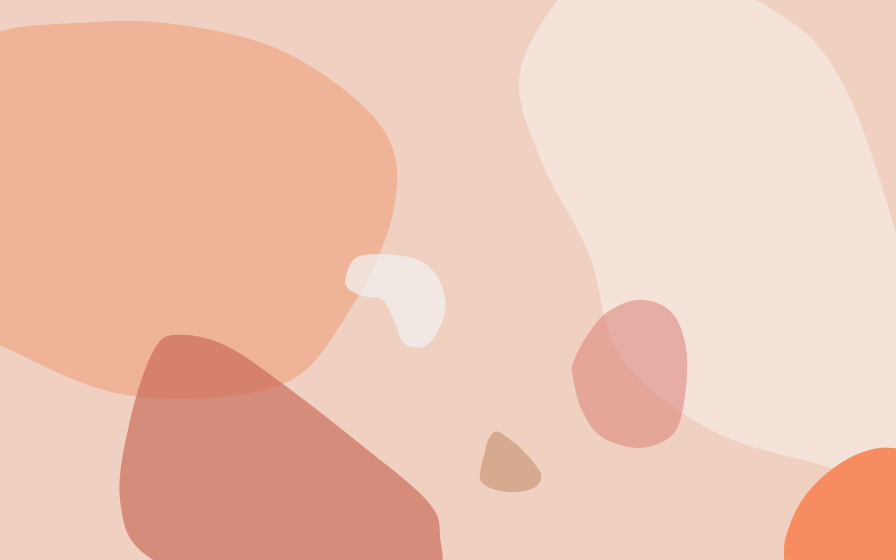
A Shadertoy shader for this background:

```glsl
const int KNOTS = 12;
const int STEPS = 8;
const float CANVAS_HEIGHT = 480.0; // design units, independent of pixels

// Catmull-Rom curve from b to c
vec2 curvePoint(vec2 a, vec2 b, vec2 c, vec2 d, float t) {
    vec2 startTangent = 0.5 * (c - a);
    vec2 endTangent = 0.5 * (d - b);
    vec2 quadratic = 3.0 * (c - b) - 2.0 * startTangent - endTangent;
    vec2 cubic = 2.0 * (b - c) + startTangent + endTangent;
    return b + t * (startTangent + t * (quadratic + t * cubic));
}

float segmentDistance(vec2 p, vec2 a, vec2 b) {
    vec2 ap = p - a, ab = b - a;
    return length(ap - ab * clamp(dot(ap, ab) / dot(ab, ab), 0.0, 1.0));
}

// Does a ray to the right of p cross the segment?
bool crossesRay(vec2 p, vec2 a, vec2 b) {
    if ((a.y > p.y) == (b.y > p.y)) return false;
    return p.x < a.x + (b.x - a.x) * (p.y - a.y) / (b.y - a.y);
}

// Signed distance to a closed smooth outline, negative inside
float blobDistance(vec2 p, vec2 knots[KNOTS]) {
    float nearest = 1e5;
    float side = 1.0;
    vec2 previous = knots[0];
    for (int i = 0; i < KNOTS; i++) {
        vec2 before = knots[(i + KNOTS - 1) % KNOTS];
        vec2 start = knots[i];
        vec2 end = knots[(i + 1) % KNOTS];
        vec2 after = knots[(i + 2) % KNOTS];
        for (int j = 1; j <= STEPS; j++) {
            vec2 next = curvePoint(before, start, end, after, float(j) / float(STEPS));
            nearest = min(nearest, segmentDistance(p, previous, next));
            if (crossesRay(p, previous, next)) side = -side;
            previous = next;
        }
    }
    return side * nearest;
}

// Blend a translucent blob (paint.a is opacity) over the base
vec3 paintBlob(vec3 base, vec2 p, float pixel, vec4 paint, vec2 knots[KNOTS]) {
    float coverage = clamp(0.5 - blobDistance(p, knots) / pixel, 0.0, 1.0);
    return mix(base, paint.rgb, paint.a * coverage);
}

void mainImage(out vec4 fragColor, in vec2 fragCoord) {
    float pixel = CANVAS_HEIGHT / iResolution.y;
    vec2 p = vec2(fragCoord.x, iResolution.y - fragCoord.y) * pixel; // y runs down

    const vec4 cream = vec4(0.961, 0.890, 0.851, 1.0);
    const vec4 peach = vec4(0.937, 0.706, 0.596, 1.0);
    const vec4 rose = vec4(0.773, 0.370, 0.300, 0.6);
    const vec4 milk = vec4(0.947, 0.933, 0.934, 0.75);
    const vec4 blush = vec4(0.855, 0.537, 0.495, 0.6);
    const vec4 tan_ = vec4(0.840, 0.667, 0.557, 1.0);
    const vec4 orange = vec4(0.965, 0.550, 0.373, 1.0);
    vec3 color = vec3(0.941, 0.820, 0.757);

    // Large fields
    color = paintBlob(color, p, pixel, cream, vec2[KNOTS](
        vec2(530, -50), vec2(478, 0), vec2(445, 66), vec2(464, 138),
        vec2(505, 218), vec2(532, 306), vec2(612, 370), vec2(715, 402),
        vec2(830, 440), vec2(768, 200), vec2(716, 60), vec2(648, 0)));
    color = paintBlob(color, p, pixel, peach, vec2[KNOTS](
        vec2(0, 296), vec2(-80, 255), vec2(-40, 50), vec2(0, 27),
        vec2(60, 20), vec2(145, 20), vec2(245, 45), vec2(328, 110),
        vec2(337, 182), vec2(296, 272), vec2(238, 331), vec2(110, 339)));
    color = paintBlob(color, p, pixel, rose, vec2[KNOTS](
        vec2(133, 298), vec2(156, 287), vec2(195, 297), vec2(245, 331),
        vec2(308, 380), vec2(365, 428), vec2(377, 458), vec2(366, 500),
        vec2(250, 525), vec2(131, 480), vec2(103, 430), vec2(112, 358)));

    // Small accents
    color = paintBlob(color, p, pixel, milk, vec2[KNOTS](
        vec2(296, 239), vec2(305, 221), vec2(331, 218), vec2(361, 224),
        vec2(378, 243), vec2(381, 269), vec2(367, 295), vec2(347, 295),
        vec2(338, 275), vec2(328, 257), vec2(312, 254), vec2(299, 248)));
    color = paintBlob(color, p, pixel, blush, vec2[KNOTS](
        vec2(491, 312), vec2(501, 291), vec2(520, 268), vec2(548, 257),
        vec2(575, 267), vec2(588, 298), vec2(587, 340), vec2(577, 372),
        vec2(548, 384), vec2(515, 374), vec2(498, 350), vec2(491, 323)));
    color = paintBlob(color, p, pixel, tan_, vec2[KNOTS](
        vec2(418, 378), vec2(425, 370), vec2(435, 375), vec2(446, 384),
        vec2(457, 396), vec2(464, 408), vec2(458, 418), vec2(440, 422),
        vec2(422, 419), vec2(412, 412), vec2(412, 402), vec2(415, 390)));
    color = paintBlob(color, p, pixel, orange, vec2[KNOTS](
        vec2(672, 475), vec2(677, 450), vec2(690, 425), vec2(712, 403),
        vec2(738, 388), vec2(765, 384), vec2(800, 395), vec2(840, 430),
        vec2(850, 490), vec2(800, 540), vec2(720, 550), vec2(680, 515)));

    fragColor = vec4(color, 1.0);
}
```
